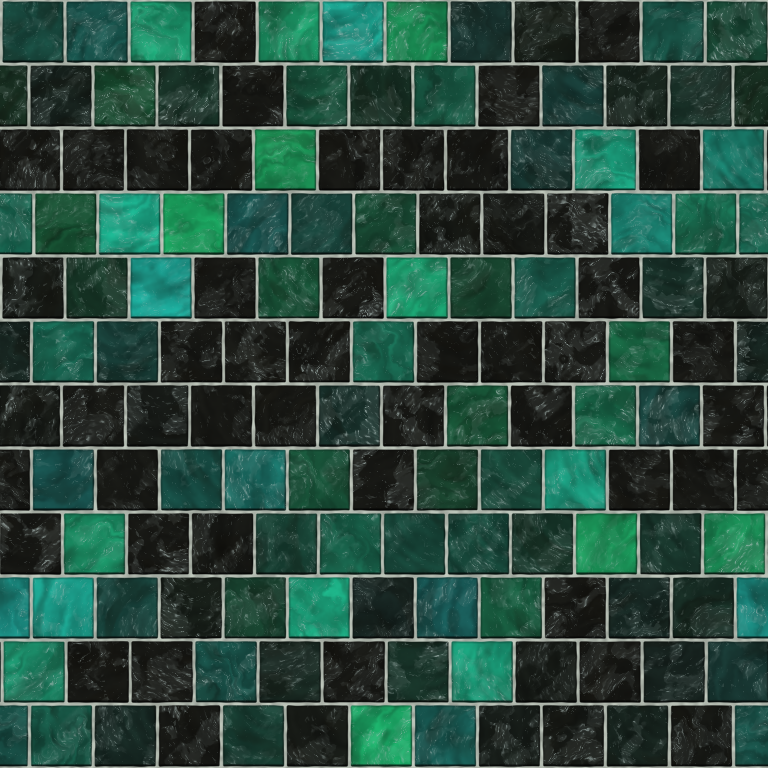
Reproduce this texture procedurally as a three.js fragment shader.

```glsl
// Square glass mosaic in a loose running bond: 12 rows of 12 tiles with pale grout.
// Each tile hashes its own depth and hue, then gets cloudy glass, curved brush
// streaks around a random centre, broken silvery glints and a dark lower right edge.
varying vec2 vUv;

const float TILES = 12.0;
const float TILE_HALF = 0.476;
const float CORNER = 0.025;
const float SOFT = 0.013;

const vec3 GROUT = vec3(0.68, 0.71, 0.67);
const vec3 BLACK_GLASS = vec3(0.085, 0.088, 0.075);
const vec3 MID_GREEN = vec3(0.085, 0.31, 0.19);
const vec3 MID_TEAL = vec3(0.09, 0.31, 0.31);
const vec3 BRIGHT_GREEN = vec3(0.10, 0.62, 0.34);
const vec3 BRIGHT_TEAL = vec3(0.10, 0.62, 0.57);
const vec3 SILVER = vec3(0.52, 0.57, 0.56);

float hash(vec2 p) {
  vec3 q = fract(p.xyx * vec3(0.1031, 0.1030, 0.0973));
  q += dot(q, q.yzx + 33.33);
  return fract((q.x + q.y) * q.z);
}

float noise(vec2 p) {
  vec2 i = floor(p);
  vec2 f = fract(p);
  f = f * f * (3.0 - 2.0 * f);
  float low = mix(hash(i), hash(i + vec2(1.0, 0.0)), f.x);
  float high = mix(hash(i + vec2(0.0, 1.0)), hash(i + vec2(1.0, 1.0)), f.x);
  return mix(low, high, f.y);
}

float fbm(vec2 p) {
  float sum = 0.0;
  float amp = 0.5;
  for (int i = 0; i < 4; i++) {
    sum += amp * noise(p);
    p = mat2(1.6, 1.2, -1.2, 1.6) * p + 7.3;
    amp *= 0.5;
  }
  return sum / 0.9375;
}

float roundedBox(vec2 p, float halfSize, float radius) {
  vec2 q = abs(p) - halfSize + radius;
  return length(max(q, 0.0)) + min(max(q.x, q.y), 0.0) - radius;
}

// Base glass: mostly black to deep green, with a few bright tiles
vec3 glassColor(vec2 id) {
  float depth = hash(id + 17.0);
  float hue = hash(id + 71.0);
  vec3 mid = mix(MID_GREEN, MID_TEAL, hue);
  vec3 bright = mix(BRIGHT_GREEN, BRIGHT_TEAL, hue);
  vec3 color = mix(BLACK_GLASS, mid, smoothstep(0.22, 0.76, depth));
  return mix(color, bright, smoothstep(0.72, 1.0, depth));
}

// Polar coordinates about a random outside centre, so streaks follow arcs
vec2 arcCoords(vec2 p, vec2 id) {
  float turn = 6.2832 * hash(id + 5.0);
  vec2 centre = vec2(cos(turn), sin(turn)) * mix(0.6, 1.5, hash(id + 9.0));
  vec2 ray = p - centre;
  float along = dot(ray, vec2(-sin(turn), cos(turn)));
  return vec2(length(ray), along);
}

vec3 paintGlass(vec2 p, vec2 id) {
  vec2 seed = id * 13.7;
  float cloud = fbm(p * 2.6 + seed);
  float warp = fbm(p * 3.5 + seed + 40.0) - 0.5;
  vec2 arc = arcCoords(p + 0.16 * warp, id);

  // Broad dark folds and soft strokes inside the glass
  float stroke = noise(vec2(arc.x * 11.0 + warp * 4.0, arc.y * 2.0) + seed);
  vec3 color = glassColor(id) * (0.62 + 0.46 * cloud + 0.30 * stroke);
  float fold = smoothstep(0.55, 0.85, noise(arc * vec2(5.0, 2.0) + seed + 23.0));
  color = mix(color, color * 0.65 + vec3(0.025, 0.02, 0.01), 0.6 * fold);

  // Glints: thin ridges, broken into angular patches
  float ridge = 1.0 - abs(2.0 * noise(vec2(arc.x * 26.0 + warp * 14.0, arc.y * 5.0) + seed) - 1.0);
  float grain = noise(vec2(arc.x * 38.0, arc.y * 13.0) + seed + 60.0);
  float patches = smoothstep(0.46, 0.62, fbm(p * 3.8 + warp * 2.0 + seed + 90.0));
  float glint = patches * (0.16 + 0.55 * pow(ridge, 4.0) * smoothstep(0.2, 0.8, grain));
  glint += 0.30 * smoothstep(0.80, 0.98, ridge) * smoothstep(0.62, 0.85, grain);
  return mix(color, SILVER + 0.25 * color, glint * mix(0.45, 0.95, hash(id + 31.0)));
}

void main() {
  // Alternate rows shift by half a tile, with a small random slip
  vec2 grid = vUv * TILES;
  float row = floor(grid.y);
  float slip = 0.11 * (hash(vec2(row, 3.0)) - 0.5);
  grid.x -= 0.48 * (1.0 - mod(row, 2.0)) + slip;
  vec2 id = vec2(mod(floor(grid.x), TILES), row);
  vec2 p = fract(grid) - 0.5;

  // Slightly uneven cut edges
  float wobble = 0.012 * (noise(p * 7.0 + id * 5.3) - 0.5);
  float edge = roundedBox(p, TILE_HALF, CORNER) + wobble;
  float tile = 1.0 - smoothstep(-SOFT, SOFT, edge);

  // Bevel: rim shade all round, deeper below and at the right
  vec3 glass = paintGlass(p, id);
  float lower = smoothstep(0.425, 0.465, -p.y);
  float right = smoothstep(0.44, 0.475, p.x);
  float rim = smoothstep(-0.045, 0.0, edge);
  glass *= 1.0 - max(0.75 * lower, max(0.5 * right, 0.25 * rim));

  vec3 grout = GROUT * (0.88 + 0.24 * noise(vUv * 160.0));
  gl_FragColor = vec4(mix(grout, glass, tile), 1.0);
}
```
